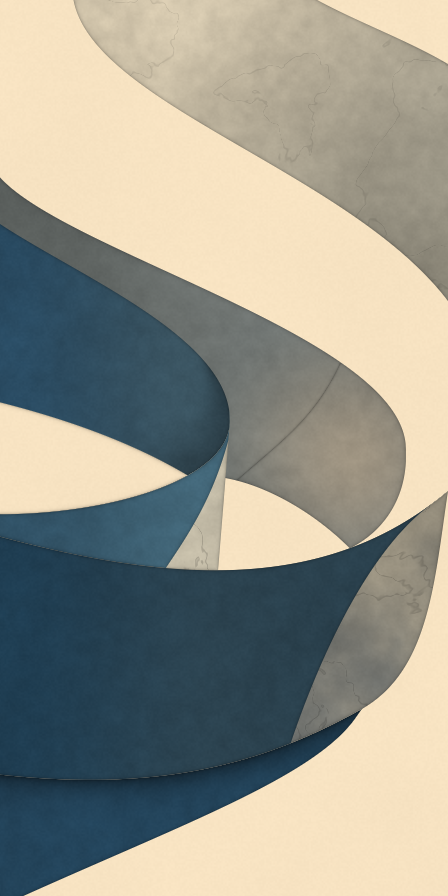
Give the GLSL for this background, as a Shadertoy shader.

```glsl
// Broad paper ribbons in slate blue and weathered grey curl over a cream ground.
// Every ribbon is an intersection of signed distances to cubic Bezier edges,
// painted back to front, with value noise for mottling, veins and grain.

float hash(vec2 p) {
    p = fract(p * vec2(0.1031, 0.1137));
    p += dot(p, p.yx + 33.33);
    return fract((p.x + p.y) * p.x * 7.31);
}

float noise(vec2 p) {
    vec2 i = floor(p), f = fract(p);
    f = f * f * (3.0 - 2.0 * f);
    return mix(mix(hash(i), hash(i + vec2(1, 0)), f.x),
               mix(hash(i + vec2(0, 1)), hash(i + vec2(1, 1)), f.x), f.y);
}

float fbm(vec2 p) {
    float sum = 0.0, amp = 0.5;
    for (int i = 0; i < 5; i++) {
        sum += amp * noise(p);
        p = mat2(1.6, 1.2, -1.2, 1.6) * p + 17.0;
        amp *= 0.5;
    }
    return sum;
}

// Signed distance to a Bezier edge, positive on the left of its direction;
// beyond its ends the edge continues along its tangents.
float edge(vec2 p, vec2 a, vec2 b, vec2 c, vec2 d) {
    float lo = 0.0, hi = 1.0;
    vec2 q, tangent;
    for (int i = 0; i < 16; i++) {
        float t = 0.5 * (lo + hi);
        vec2 ab = mix(a, b, t), bc = mix(b, c, t), cd = mix(c, d, t);
        vec2 l = mix(ab, bc, t), r = mix(bc, cd, t);
        q = mix(l, r, t);
        tangent = normalize(r - l);
        if (dot(p - q, d - a) > 0.0) lo = t; else hi = t;
    }
    vec2 v = p - q;
    return tangent.x * v.y - tangent.y * v.x;
}

float cover(float d) {
    return clamp(0.5 - d * iResolution.x, 0.0, 1.0);
}

// Lay a shape over the canvas with a thin darkened border.
void paint(inout vec3 col, vec3 ink, float d) {
    col = mix(col, ink * (1.0 - 0.25 * exp(-abs(d) / 0.003)), cover(d));
}

void mainImage(out vec4 fragColor, in vec2 fragCoord) {
    vec2 p = fragCoord / iResolution.xy * vec2(1, 2);

    // Paper texture
    float cloud = fbm(p * 5.0) - 0.5;
    float fine = fbm(p * 38.0) - 0.5;
    float crackle = fbm(p * 7.0 + 1.2 * fbm(p * 4.0 + 9.0));
    float veins = 1.0 - smoothstep(0.0, 0.012, abs(crackle - 0.5));
    float mottle = 1.0 + 0.22 * cloud + 0.12 * fine;
    float softMottle = 1.0 + 0.14 * cloud + 0.14 * fine;

    vec3 cream = vec3(0.97, 0.89, 0.76) * (1.0 + 0.02 * cloud);
    vec3 col = cream;

    // Upper pale ribbon
    float topLow = edge(p, vec2(0.164, 2.0), vec2(0.208, 1.766), vec2(0.781, 1.617), vec2(1.0, 1.328));
    float topHigh = edge(p, vec2(0.708, 2.0), vec2(0.8, 1.95), vec2(0.91, 1.91), vec2(1.0, 1.857));
    float fade = smoothstep(0.0, 1.0, p.x * 0.8 + (1.75 - p.y) * 0.9);
    vec3 pale = mix(vec3(0.82, 0.77, 0.67), vec3(0.58, 0.56, 0.50), fade);
    paint(col, pale * mottle * (1.0 - 0.08 * veins), max(-topLow, topHigh));

    // Grey ribbon sweeping round the middle, with a crease
    float greyHigh = edge(p, vec2(0, 1.604), vec2(0.156, 1.432), vec2(0.906, 1.245), vec2(0.906, 0.997));
    float greyTurn = edge(p, vec2(0.906, 0.997), vec2(0.911, 0.893), vec2(0.859, 0.815), vec2(0.781, 0.776));
    float greyLow = edge(p, vec2(0.508, 0.932), vec2(0.6, 0.914), vec2(0.703, 0.854), vec2(0.781, 0.776));
    float crease = edge(p, vec2(0.76, 1.19), vec2(0.70, 1.06), vec2(0.62, 1.01), vec2(0.52, 0.92));
    vec3 grey = mix(vec3(0.37, 0.39, 0.38), vec3(0.43, 0.45, 0.44), smoothstep(0.1, 0.6, p.x));
    grey = mix(grey, vec3(0.60, 0.56, 0.49), smoothstep(0.36, 0.0, length(p - vec2(0.79, 0.98))));
    grey *= 1.0 - 0.25 * exp(-abs(crease) / 0.002) * step(p.y, 1.19);
    paint(col, grey * mottle, max(max(greyHigh, greyTurn), -greyLow));

    // Blue inner wall and the cream opening below it
    float wall = edge(p, vec2(0, 1.5), vec2(0.182, 1.38), vec2(0.513, 1.245), vec2(0.513, 1.0625));
    float rim = edge(p, vec2(0.513, 1.0625), vec2(0.516, 0.93), vec2(0.247, 0.852), vec2(0, 0.852));
    float opening = edge(p, vec2(0, 1.102), vec2(0.156, 1.0625), vec2(0.299, 1.01), vec2(0.417, 0.94));
    vec3 wallBlue = mix(vec3(0.16, 0.29, 0.38), vec3(0.23, 0.33, 0.38), smoothstep(0.0, 0.45, p.x));
    wallBlue *= 1.0 - 0.25 * smoothstep(0.12, 0.0, -rim);
    paint(col, wallBlue * softMottle, max(wall, rim));
    paint(col, cream, max(opening, rim));

    // Inner band, blue turning to a pale veined fold
    float bandTop = edge(p, vec2(0, 0.802), vec2(0.39, 0.698), vec2(0.73, 0.677), vec2(1, 0.904));
    float foldSide = edge(p, vec2(0.513, 1.06), vec2(0.505, 0.95), vec2(0.496, 0.84), vec2(0.487, 0.73));
    float foldLine = edge(p, vec2(0.513, 1.03), vec2(0.48, 0.9), vec2(0.43, 0.82), vec2(0.37, 0.732));
    float inner = max(max(-rim, wall), max(foldSide, -bandTop));
    vec3 innerBlue = mix(vec3(0.19, 0.32, 0.40), vec3(0.26, 0.40, 0.47), smoothstep(0.0, 0.45, p.x));
    paint(col, vec3(0.76, 0.73, 0.65) * mottle * (1.0 - 0.15 * veins), inner);
    paint(col, innerBlue * softMottle, max(inner, foldLine));

    // Lowest blue layer, shaded under the large band
    float bandLow = edge(p, vec2(0, 0.271), vec2(0.34, 0.234), vec2(0.573, 0.286), vec2(0.807, 0.417));
    float base = edge(p, vec2(0.794, 0.398), vec2(0.703, 0.268), vec2(0.417, 0.164), vec2(0.052, 0));
    vec3 baseBlue = vec3(0.14, 0.27, 0.36) * (1.0 - 0.45 * exp(min(bandLow, 0.0) / 0.03));
    paint(col, baseBlue * softMottle, max(base, bandLow));

    // Large front band with its worn right-hand fold
    float bandSide = edge(p, vec2(1, 0.904), vec2(0.969, 0.698), vec2(0.958, 0.503), vec2(0.807, 0.417));
    float bandFold = edge(p, vec2(0.95, 0.865), vec2(0.807, 0.75), vec2(0.703, 0.503), vec2(0.646, 0.333));
    float band = max(max(bandTop, -bandLow), bandSide);
    vec3 worn = mix(vec3(0.42, 0.43, 0.42), vec3(0.61, 0.58, 0.51), smoothstep(0.35, 0.75, p.y + 0.5 * cloud));
    vec3 bandBlue = mix(vec3(0.12, 0.24, 0.32), vec3(0.17, 0.26, 0.31), smoothstep(0.0, 0.5, p.x));
    paint(col, worn * mottle * (1.0 - 0.12 * veins), band);
    paint(col, bandBlue * softMottle, max(band, bandFold));

    // Fine grain
    col += 0.015 * (noise(p * 250.0) - 0.5);
    fragColor = vec4(col, 1.0);
}
```
